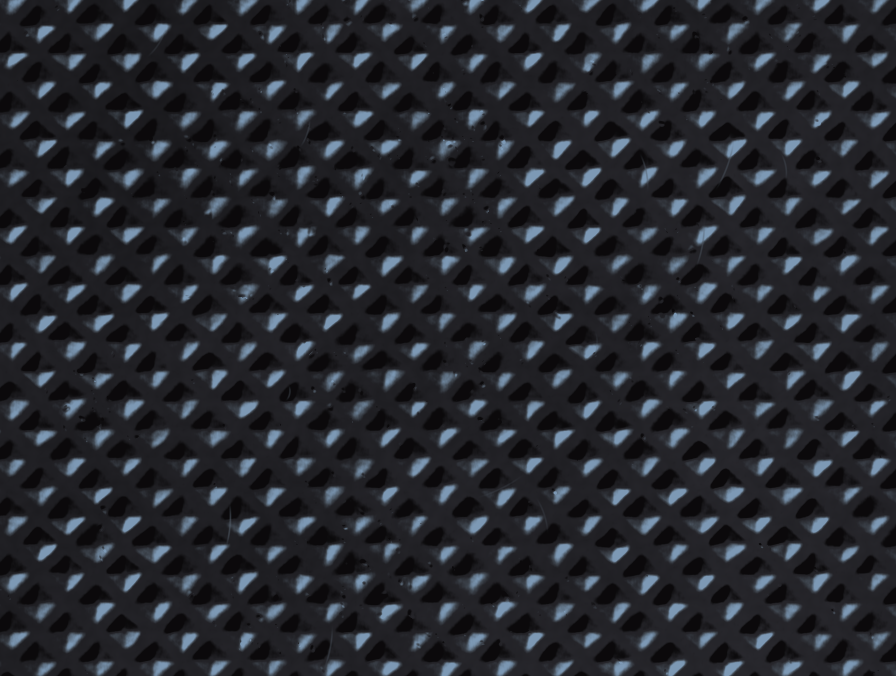
A WebGL 1 fragment shader for this texture:

```glsl
precision highp float;

uniform vec2 u_resolution;

// Layout, in units of the canvas height
const vec2 PERIOD = vec2(0.0850, 0.0857);
const vec2 ORIGIN = vec2(0.652, 0.622);

// Pits, in units of one period
const float PIT_RADIUS = 0.345;
const float PIT_DEPTH = 0.205;
const float PIT_CURVE = 1.4;
const float RIM_SOFTNESS = 0.21;
const vec2 DOWN_LIGHT = vec2(0.50, -0.866);

// Wear
const float DENT_DEPTH = 0.026;
const float GRAIN_HEIGHT = 0.005;
const float WOBBLE = 0.055;
const float SCRATCH_WIDTH = 0.0009;

// Colours
const vec3 SHADOW = vec3(0.042, 0.037, 0.043);
const vec3 RUBBER = vec3(0.137, 0.136, 0.154);
const vec3 SHEEN = vec3(0.270, 0.305, 0.345);
const vec3 SHINE = vec3(0.490, 0.600, 0.710);

float hash(vec2 p) {
  return fract(sin(dot(p, vec2(127.1, 311.7))) * 43758.5);
}

vec2 hash2(vec2 p) {
  return vec2(hash(p), hash(p + 57.3));
}

float gradientDot(vec2 corner, vec2 offset) {
  float angle = 6.2832 * hash(corner);
  return dot(vec2(cos(angle), sin(angle)), offset);
}

float gradientNoise(vec2 p) {
  vec2 i = floor(p), f = fract(p);
  vec2 u = f * f * f * (f * (f * 6.0 - 15.0) + 10.0);
  vec2 x = vec2(1.0, 0.0);
  return mix(
    mix(gradientDot(i, f), gradientDot(i + x, f - x), u.x),
    mix(gradientDot(i + x.yx, f - x.yx), gradientDot(i + 1.0, f - 1.0), u.x), u.y);
}

// Amount of damage, strongest in a band left of the centre
float wearAt(vec2 q) {
  float band = exp(-pow((q.x + 1.0) / 3.0, 2.0));
  return smoothstep(-0.05, 0.65, gradientNoise(q * 0.4 + 9.0) + 0.35 * band);
}

// Four-sided pits on a diagonal lattice
float pitHeight(vec2 q, float wear) {
  q += WOBBLE * vec2(gradientNoise(q * 2.3), gradientNoise(q * 2.3 + 31.0));
  vec2 diagonal = vec2(q.x + q.y, q.x - q.y);
  vec2 id = floor(diagonal + 0.5);
  vec2 f = diagonal - id + 0.05 * (hash2(id) - 0.5);
  vec2 f2 = f * f;
  float reach = pow(dot(f2 * f2, f2) + 1e-7, 0.16667);
  float radius = PIT_RADIUS * (0.94 + 0.12 * hash(id + 13.0));
  float inside = 1.0 - pow(reach / radius, PIT_CURVE);
  float soft = RIM_SOFTNESS * (0.7 + hash(id + 21.0) * 0.6 + wear);
  float blend = clamp(inside + soft, 0.0, 2.0 * soft);
  float depth = PIT_DEPTH * (0.82 + 0.36 * hash(id + 5.0));
  return -depth * (blend * blend / (4.0 * soft) + max(inside - soft, 0.0));
}

// Small ragged dents and bubbles at two sizes
float dentHeight(vec2 q, float wear) {
  float height = 0.0;
  q += 0.05 * vec2(gradientNoise(q * 7.0), gradientNoise(q * 7.0 + 23.0));
  for (int i = 0; i < 2; i++) {
    float scale = 3.3 + 2.9 * float(i);
    vec2 p = q * scale + 17.0 * float(i);
    vec2 id = floor(p);
    vec2 centre = 0.5 + 0.4 * (hash2(id) - 0.5);
    float radius = 0.13 + 0.16 * hash(id + 3.0);
    float present = step(hash(id + 8.0), 0.01 + 0.16 * wear);
    float side = hash(id + 11.0) < 0.6 ? -1.0 : 0.8;
    float bowl = 1.0 - smoothstep(0.1, 1.0, length(fract(p) - centre) / radius);
    height += side * present * bowl * DENT_DEPTH * 4.0 / scale;
  }
  return height;
}

float surfaceHeight(vec2 q, float wear) {
  float grain = gradientNoise(q * 11.0) + 0.5 * gradientNoise(q * vec2(27.0, 21.0));
  return pitHeight(q, wear) + dentHeight(q, wear) + GRAIN_HEIGHT * grain;
}

// Thin curved scratches
float scratches(vec2 uv, float pixel) {
  float mark = 0.0;
  for (int i = 0; i < 12; i++) {
    vec2 seed = vec2(float(i) * 3.7, 4.0);
    vec2 p = uv - hash2(seed) * vec2(1.33, 1.0);
    float angle = 0.4 + 1.6 * hash(seed + 2.0);
    vec2 along = vec2(cos(angle), sin(angle));
    float t = dot(p, along) / (0.012 + 0.03 * hash(seed + 6.0));
    float offset = dot(p, vec2(-along.y, along.x)) - 0.004 * t * t;
    float line = 1.0 - smoothstep(0.0, SCRATCH_WIDTH + pixel, abs(offset));
    mark += line * (1.0 - smoothstep(0.3, 1.0, abs(t))) * (0.3 + 0.7 * hash(seed + 9.0));
  }
  return min(mark, 1.0);
}

void main() {
  float pixel = 1.0 / u_resolution.y;
  vec2 uv = gl_FragCoord.xy * pixel;
  vec2 q = (uv - ORIGIN) / PERIOD;
  float wear = wearAt(q);

  // Slope of the surface towards the light
  float reach = 0.024 + 0.4 * pixel / PERIOD.y;
  vec2 stride = reach * DOWN_LIGHT;
  float slope = (surfaceHeight(q + stride, wear) - surfaceHeight(q - stride, wear)) / (2.0 * reach);

  // Broad unevenness of the base
  float tone = 0.92 + 0.12 * (uv.x - uv.y) + 0.15 * gradientNoise(q * 0.3);
  tone += 0.08 * gradientNoise(q * 1.7 + 40.0) + 0.08 * gradientNoise(q * 6.0);

  // Dark and lit faces
  vec3 color = mix(RUBBER * tone, SHADOW, smoothstep(0.0, 0.50, -slope));
  color = mix(color, SHEEN, smoothstep(0.06, 0.62, slope));
  color = mix(color, SHINE, smoothstep(0.42, 0.98, slope));
  color = mix(color, SHEEN * 1.15, 0.6 * scratches(uv, pixel));
  gl_FragColor = vec4(color, 1.0);
}
```
